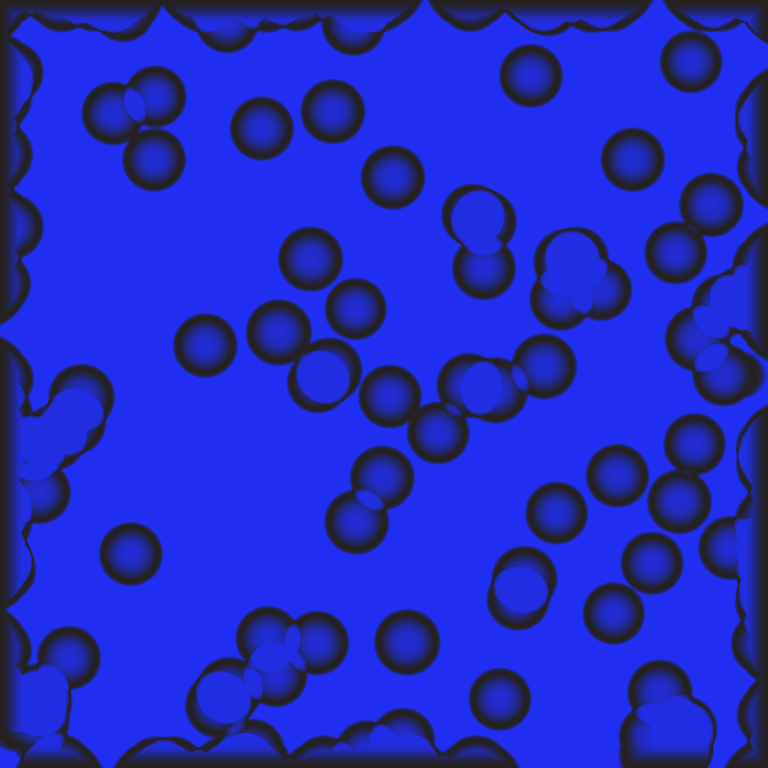
A WebGL 2 fragment shader for this pattern:

```glsl
#version 300 es
precision highp float;
// Scattered soft discs on vivid blue, summed into one field and coloured by level:
// low is background, middle is a dark rim, high is blue again, so touching discs
// merge. Discs that stray past the canvas are clamped and pile up on its border.

uniform vec2 u_resolution;
out vec4 fragColor;

const int DISC_COUNT = 130;
const float RIM_LEVEL = 0.46;

// Integer hash giving three values in 0..1
vec3 hash3(uint n) {
    uvec3 v = uvec3(n, n + 101u, n + 577u) * 1664525u + 1013904223u;
    v.x += v.y * v.z; v.y += v.z * v.x; v.z += v.x * v.y;
    v ^= v >> 16u;
    v.x += v.y * v.z; v.y += v.z * v.x; v.z += v.x * v.y;
    return vec3(v >> 8u) / 16777216.0;
}

// Rounded bump: 1 at the centre, falling steeply to 0 at the radius
float discBump(vec2 offset, float radius) {
    float q = length(offset) / radius;
    return pow(max(1.0 - q * q, 0.0), 0.6);
}

float discField(vec2 uv, float borderDistance) {
    // Discs flare outwards where they meet the border
    float flare = 0.015 * max(0.0, 1.0 - borderDistance / 0.03);
    float sum = 0.0;
    for (int i = 0; i < DISC_COUNT; i++) {
        vec3 rnd = hash3(uint(i) + 17u);
        vec2 centre = clamp(mix(vec2(-0.13), vec2(1.13), rnd.xy), 0.0, 1.0);
        float radius = mix(0.0415, 0.0445, rnd.z);
        sum += discBump(uv - centre, radius + flare);
    }
    // Hold the field at rim level along the border
    return min(sum, RIM_LEVEL + 20.0 * borderDistance);
}

void main() {
    vec2 uv = gl_FragCoord.xy / u_resolution;
    vec2 toBorder = min(uv, 1.0 - uv);
    float field = discField(uv, max(min(toBorder.x, toBorder.y), 0.0));

    vec3 background = vec3(0.125, 0.18, 0.945);
    vec3 rim = vec3(0.14, 0.13, 0.12);
    vec3 core = vec3(0.13, 0.175, 0.89);

    // Background to rim to core as the field rises
    vec3 colour = mix(background, rim, smoothstep(0.0, RIM_LEVEL, field));
    colour = mix(colour, core, smoothstep(0.5, 1.1, field));
    fragColor = vec4(colour, 1.0);
}
```
